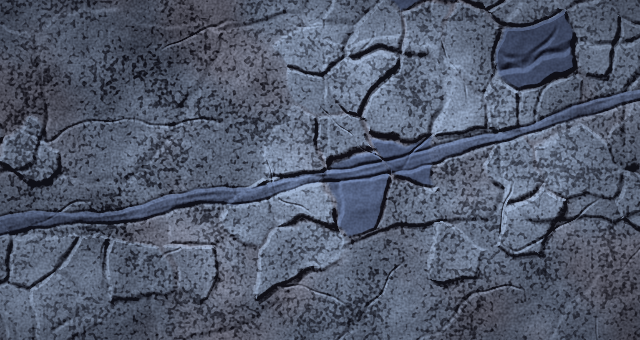
Write a Shadertoy shader that draws this texture.

```glsl
const vec3 DARK_ROCK = vec3(0.04, 0.04, 0.07);
const vec3 PALE_ROCK = vec3(0.57, 0.64, 0.75);
const vec3 RUST_TINT = vec3(1.07, 0.97, 0.93);
const vec3 BLUE_TINT = vec3(0.93, 0.98, 1.10);
const vec2 LIGHT_DIR = vec2(-0.5, 0.866);
const float BASE_TONE = 0.66;
const float SLAB_SCALE = 2.1;
const float PLATE_SCALE = 6.2;
const float SLAB_HEIGHT = 0.022;
const float PLATE_HEIGHT = 0.030;
const float ROUGHNESS = 0.026;
const float VEIN_WIDTH = 0.021;
const float LIGHT_GAIN = 0.24;
const float SHADOW_GAIN = 24.0;
const float PIT_DEPTH = 0.38;
const float GRAIN = 0.24;

struct Rock { float height; float plate; float vein; float polish; };

vec2 hash2(vec2 p) {
    vec3 q = fract(p.xyx * vec3(0.1031, 0.1030, 0.0973));
    q += dot(q, q.yzx + 33.33);
    return fract((q.xx + q.yz) * q.zy);
}

float corner(vec2 cell, vec2 offset) {
    float a = 6.2832 * hash2(cell).x;
    return dot(vec2(cos(a), sin(a)), offset);
}

// Gradient noise, about -0.7 to 0.7
float noise(vec2 p) {
    vec2 i = floor(p), f = fract(p);
    vec2 u = f * f * f * (f * (f * 6.0 - 15.0) + 10.0);
    vec2 e = vec2(1.0, 0.0);
    return mix(mix(corner(i, f), corner(i + e, f - e), u.x),
               mix(corner(i + e.yx, f - e.yx), corner(i + 1.0, f - 1.0), u.x), u.y);
}

float fbm(vec2 p) {
    float sum = 0.0, amp = 0.5;
    for (int i = 0; i < 4; i++) {
        sum += amp * noise(p);
        p = mat2(1.6, 1.2, -1.2, 1.6) * p + 7.3;
        amp *= 0.5;
    }
    return sum;
}

// Voronoi cell: x = distance to border, y = cell random, zw = site
vec4 cells(vec2 p) {
    vec2 base = floor(p), near = vec2(0.0), next = vec2(0.0);
    float d1 = 9.0, d2 = 9.0, id = 0.0;
    for (int y = -1; y <= 1; y++)
    for (int x = -1; x <= 1; x++) {
        vec2 c = base + vec2(x, y);
        vec2 s = c + 0.1 + 0.8 * hash2(c + 31.0);
        float d = dot(s - p, s - p);
        if (d < d1) {
            d2 = d1; next = near;
            d1 = d; near = s; id = hash2(c + 77.0).x;
        } else if (d < d2) {
            d2 = d; next = s;
        }
    }
    return vec4((d2 - d1) / (2.0 * max(length(next - near), 0.05)), id, near);
}

float blob(vec2 p, vec2 centre, vec2 radius) {
    vec2 q = (p - centre) / radius;
    return exp(-dot(q, q));
}

float veinLine(float x) {
    return 0.33 + x * (0.10 + 0.055 * x) + 0.03 * noise(vec2(x * 5.0, 0.5));
}

// Where the surface has broken into small plates
float brokenZone(vec2 p) {
    float upper = smoothstep(0.82, 1.0, p.x) * smoothstep(-0.02, 0.04, p.y - veinLine(p.x));
    float lower = blob(p, vec2(1.0, 0.36), vec2(0.34, 0.20))
                + blob(p, vec2(0.22, 0.18), vec2(0.30, 0.20))
                + blob(p, vec2(0.04, 0.58), vec2(0.16, 0.15))
                + blob(p, vec2(1.72, 0.48), vec2(0.28, 0.17));
    return max(upper, lower);
}

Rock rockAt(vec2 p) {
    vec2 w = p + 0.09 * vec2(noise(p * 3.7), noise(p * 3.7 + 17.0))
               + 0.022 * vec2(noise(p * 13.0 + 5.0), noise(p * 13.0 + 41.0));
    float ragged = noise(p * 34.0);
    vec4 slab = cells(w * SLAB_SCALE);
    vec4 plate = cells(w * PLATE_SCALE);
    float slabRise = slab.y * smoothstep(0.0, 0.035, slab.x + 0.012 * ragged);
    float present = smoothstep(0.35, 0.55, brokenZone(plate.zw / PLATE_SCALE) + 0.4 * (plate.y - 0.5));
    float rise = present * smoothstep(0.0, 0.09, plate.x + 0.035 * ragged);
    vec2 tilt = hash2(plate.zw) - 0.5;
    float h = SLAB_HEIGHT * slabRise + ROUGHNESS * fbm(p * 8.0);
    h += rise * (PLATE_HEIGHT * (0.25 + plate.y) + 0.06 * dot(w * PLATE_SCALE - plate.zw, tilt));

    // Hairline cracks
    float hair = 1.0 - smoothstep(0.0, 0.022, abs(noise(w * 3.1 + 60.0)));
    h -= 0.010 * hair * smoothstep(-0.1, 0.2, noise(p * 4.3 + 9.0));

    // Mineral vein with grooved sides
    float side = abs(p.y - veinLine(p.x) + 0.008 * noise(p * 18.0));
    float width = VEIN_WIDTH * (1.0 + 0.8 * noise(vec2(p.x * 4.0, 3.5)));
    float vein = 1.0 - smoothstep(width - 0.004, width + 0.004, side);
    float streak = noise(vec2(p.x * 9.0, (p.y - veinLine(p.x)) * 70.0));
    h = mix(h, 0.014 + 0.008 * streak + 0.3 * h, vein);
    float groove = (side - width) / 0.006;
    h -= 0.011 * exp(-groove * groove);
    float polish = rise * smoothstep(0.84, 0.9, hash2(plate.zw + 3.0).x);
    return Rock(h, rise, vein, polish);
}

void mainImage(out vec4 fragColor, in vec2 fragCoord) {
    vec2 p = fragCoord / iResolution.y;
    vec2 uv = fragCoord / iResolution.xy;
    Rock rock = rockAt(p);

    // Slope lighting and short cast shadows
    const float STEP = 0.005;
    float slope = 0.0, shadow = 0.0;
    for (int i = 1; i <= 4; i++) {
        float reach = STEP * float(i);
        float h = rockAt(p + LIGHT_DIR * reach).height;
        if (i == 1) slope = (rock.height - h) / STEP;
        shadow = max(shadow, h - rock.height - 0.45 * reach);
    }

    // Weathering, pits and grain
    float mottle = fbm(p * 4.0 + 20.0);
    float lichen = fbm(p * 7.0 + 50.0);
    float smoothness = max(rock.vein * 0.75, rock.polish);
    float speckle = noise(p * 95.0) + 0.7 * noise(p * 47.0 + 8.0);
    float pits = smoothstep(0.02, 0.5, speckle + 1.1 * lichen) * (1.0 - smoothness);
    float grain = noise(p * 135.0 + 13.0) * (1.0 - 0.6 * smoothness);

    float tone = BASE_TONE + 0.10 * rock.plate + 0.5 * mottle;
    tone = mix(tone, 0.47 + 0.2 * mottle, smoothness);
    tone += LIGHT_GAIN * clamp(slope, -1.3, 1.0) - min(SHADOW_GAIN * shadow, 0.45);
    tone += GRAIN * grain - PIT_DEPTH * pits;
    tone -= 0.14 * blob(p, vec2(0.30, 0.80), vec2(0.35, 0.40));
    tone *= 1.08 - 0.9 * dot(uv - 0.5, uv - 0.5);

    // Colour
    vec3 color = mix(DARK_ROCK, PALE_ROCK, clamp(tone, 0.03, 1.1));
    float rust = smoothstep(-0.1, 0.25, fbm(p * 2.3 + 90.0)) * (1.0 - rock.plate);
    color *= mix(vec3(1.0), RUST_TINT, rust * (1.0 - smoothness));
    color *= mix(vec3(1.0), BLUE_TINT, smoothness);
    fragColor = vec4(color, 1.0);
}
```
